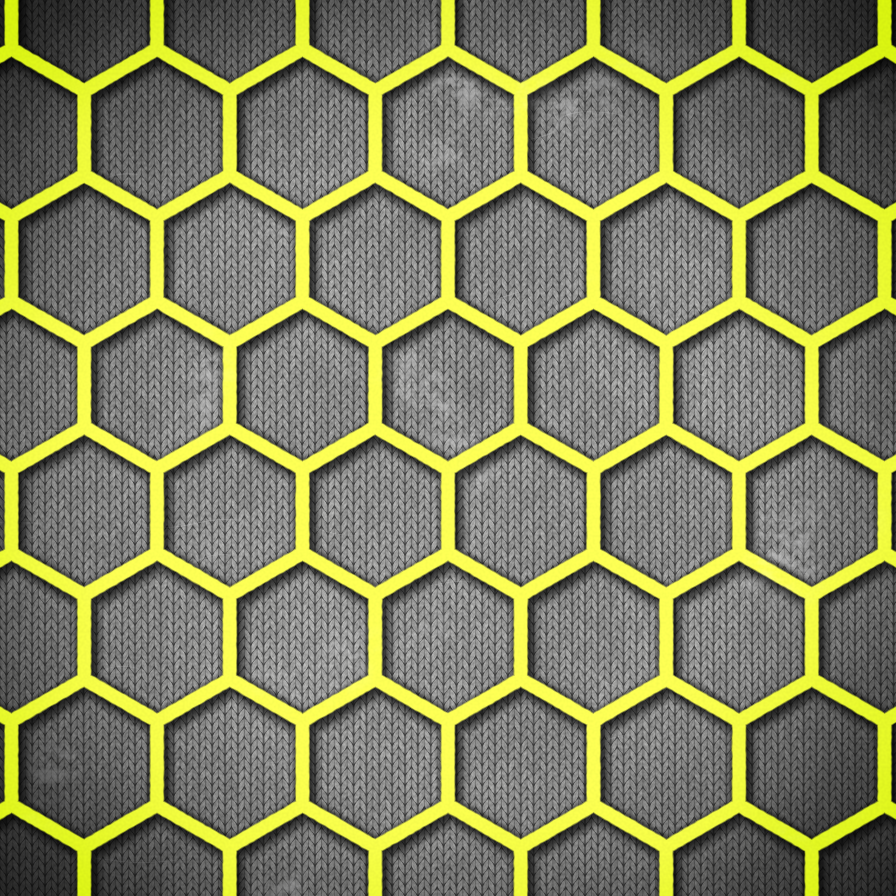
This pattern is drawn by a three.js fragment shader. Its source:

```glsl
varying vec2 vUv;

const float CELL = 0.1624;                       // hexagon width
const vec2 CELL_CENTER = vec2(0.5, 0.5703);      // centre of one hexagon
const float LINE_HALF = 0.0077;
const float SOFT = 0.0014;                       // edge smoothing
const vec2 SHADOW_SHIFT = vec2(0.0045, -0.0055);
const float SHADOW_BLUR = 0.013;
const vec2 STITCH = vec2(0.01435, 0.0112);       // knit column and row pitch
const float STITCH_RISE = 0.85;                  // rows climbed by each leg
const vec3 LINE_COLOR = vec3(0.99, 1.0, 0.33);
const vec3 LINE_EDGE_COLOR = vec3(0.84, 0.95, 0.05);
const vec3 YARN_LIGHT = vec3(0.61, 0.61, 0.605);
const vec3 YARN_DARK = vec3(0.25);
const vec3 SCUFF_COLOR = vec3(0.80);

float hash(vec2 p) {
  return fract(sin(dot(p, vec2(127.1, 311.7))) * 43758.5);
}

float gradientDot(vec2 cell, vec2 offset) {
  float angle = 6.2832 * hash(cell);
  return dot(vec2(cos(angle), sin(angle)), offset);
}

float gradientNoise(vec2 p) {
  vec2 i = floor(p);
  vec2 f = p - i;
  vec2 u = f * f * f * (f * (f * 6.0 - 15.0) + 10.0);
  vec2 e = vec2(1.0, 0.0);
  float low = mix(gradientDot(i, f), gradientDot(i + e, f - e), u.x);
  float high = mix(gradientDot(i + e.yx, f - e.yx), gradientDot(i + 1.0, f - 1.0), u.x);
  return mix(low, high, u.y);
}

float fbm(vec2 p) {
  float sum = 0.0;
  float amp = 1.0;
  for (int i = 0; i < 4; i++) {
    sum += amp * gradientNoise(p);
    p = p * 2.03 + 17.3;
    amp *= 0.5;
  }
  return sum;
}

// Distance to the nearest border of a pointy-top hexagon grid
float hexBorder(vec2 p) {
  vec2 period = CELL * vec2(1.0, 1.73205);
  vec2 a = mod(p - CELL_CENTER + 0.5 * period, period) - 0.5 * period;
  vec2 b = mod(p - CELL_CENTER, period) - 0.5 * period;
  vec2 q = abs(dot(a, a) < dot(b, b) ? a : b);
  return 0.5 * CELL - max(q.x, dot(q, vec2(0.5, 0.866025)));
}

// Brightness of the knitted yarn: 0 in the gaps, 1 on the strands
float knit(vec2 p) {
  float column = p.x / STITCH.x;
  float side = abs(fract(column) - 0.5) * 2.0;
  float row = p.y / STITCH.y - side * STITCH_RISE;
  float strand = fract(row);
  float gap = min(strand, 1.0 - strand);
  float ends = min(side, 1.0 - side);
  float body = smoothstep(0.02, 0.25, gap + 0.12 * smoothstep(0.0, 0.5, ends));
  float seam = mix(0.3, 1.0, smoothstep(0.0, 0.26, side));
  seam *= mix(0.6, 1.0, smoothstep(0.0, 0.16, 1.0 - side));
  float tone = 0.88 + 0.2 * hash(vec2(floor(column * 2.0), floor(row)));
  float fibre = 1.0 + 0.22 * gradientNoise(vec2(column * 5.0, row * 4.0));
  return body * seam * tone * fibre;
}

void main() {
  vec2 uv = vUv;
  float grime = fbm(uv * 4.0 + 3.1);
  float grain = gradientNoise(uv * 310.0);

  // Darkening toward the corners, uneven along the border
  vec2 fromCenter = uv - vec2(0.5, 0.48);
  float vignette = smoothstep(0.32, 0.76, length(fromCenter) + 0.06 * grime);

  // Woven ground with tonal drift and grain
  vec3 color = mix(YARN_DARK, YARN_LIGHT, knit(uv));
  color *= 1.0 + 0.13 * grime + 0.16 * grain;

  // Pale scuffs, broken up by grain, and a few thin scratches
  float scuffs = smoothstep(0.22, 0.75, fbm(uv * vec2(5.5, 6.5) + 8.7));
  scuffs *= smoothstep(-0.35, 0.55, fbm(uv * vec2(45.0, 70.0)));
  float scratchLine = abs(gradientNoise(uv * vec2(9.0, 24.0) + 31.0));
  float scratch = 1.0 - smoothstep(0.0, 0.025, scratchLine);
  scratch *= smoothstep(0.15, 0.5, gradientNoise(uv * 11.0 + 5.0));
  color = mix(color, SCUFF_COLOR, 0.6 * scuffs + 0.28 * scratch);

  // Shadow thrown to the lower right, plus contact shade beside the lines
  float border = hexBorder(uv);
  float shadowBorder = hexBorder(uv - SHADOW_SHIFT);
  float shadow = 1.0 - smoothstep(LINE_HALF - 0.004, LINE_HALF + SHADOW_BLUR, shadowBorder);
  float contact = 1.0 - smoothstep(LINE_HALF, LINE_HALF + 0.006, border);
  color *= (1.0 - 0.62 * shadow) * (1.0 - 0.25 * contact);
  color *= mix(1.0, 0.22, vignette);

  // Bright lines with slightly worn edges
  vec3 lineColor = mix(LINE_COLOR, LINE_EDGE_COLOR, vignette);
  lineColor += vec3(0.01, 0.01, 0.12) * scuffs;
  lineColor *= 1.0 + 0.03 * grain;
  float wornHalf = LINE_HALF + 0.0007 * gradientNoise(uv * 150.0);
  float line = 1.0 - smoothstep(wornHalf - SOFT, wornHalf + SOFT, border);
  color = mix(color, lineColor, line);

  gl_FragColor = vec4(clamp(color, 0.0, 1.0), 1.0);
}
```
